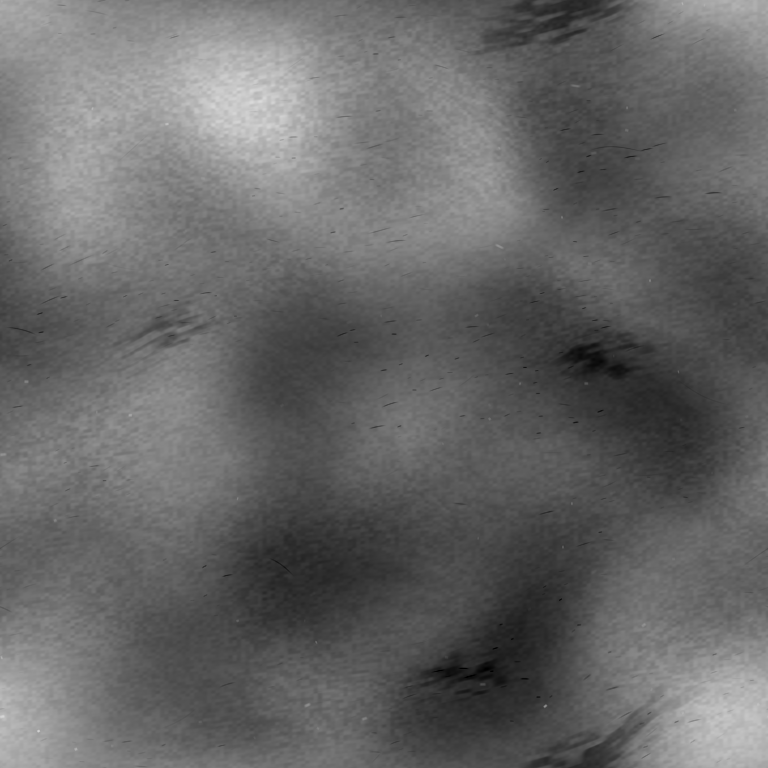
Reproduce this texture procedurally as a Shadertoy shader.

```glsl
// Tileable weathered grey hide: soft clouds, crossing fibres, feathered stains, fine cracks and pale flecks.
#define MEAN_TONE 0.405
#define CLOUD_CONTRAST 0.134
#define CLOUD_FALLOFF 1.25
#define FIBRE_CONTRAST 0.11
#define MOTTLE_CONTRAST 0.08
#define STAIN_DEPTH 0.15
#define CRACK_DEPTH 0.18
#define THREAD_DEPTH 0.1
#define FLECK_LIGHT 0.3
#define SLANT 0.2
#define BEND 0.05
#define STAINS 4

// Integer hash giving three values in 0..1
vec3 hash3(ivec2 cell, int seed) {
    uvec3 v = uvec3(ivec3(cell, seed)) * 1664525u + 1013904223u;
    v.x += v.y * v.z; v.y += v.z * v.x; v.z += v.x * v.y;
    v ^= v >> 16u;
    v.x += v.y * v.z; v.y += v.z * v.x; v.z += v.x * v.y;
    return vec3((v >> 8u) & 0xffffu) / 65535.0;
}

// Wraps a cell of a sheared lattice: grid.xy cells per tile, grid.z rows of shear
ivec2 wrapCell(ivec2 cell, ivec3 grid) {
    int turns = int(floor((float(cell.x) + 0.5) / float(grid.x)));
    cell += turns * ivec2(-grid.x, grid.z);
    cell.y -= grid.y * int(floor((float(cell.y) + 0.5) / float(grid.y)));
    return cell;
}

// Value of one lattice corner, and tiling noise that rises with slope grid.z / grid.y
float corner(ivec2 cell, ivec3 grid, int seed) { return hash3(wrapCell(cell, grid), seed).x; }
float noise(vec2 p, ivec3 grid, int seed) {
    vec3 g = vec3(grid);
    vec2 q = vec2(g.x * p.x, g.y * p.y - g.z * p.x), f = fract(q);
    ivec2 c = ivec2(floor(q));
    f = f * f * f * (f * (f * 6.0 - 15.0) + 10.0);
    float low = mix(corner(c, grid, seed), corner(c + ivec2(1, 0), grid, seed), f.x);
    float high = mix(corner(c + ivec2(0, 1), grid, seed), corner(c + ivec2(1, 1), grid, seed), f.x);
    return mix(low, high, f.y);
}

vec2 rotate(vec2 d, float angle) {
    return d * cos(angle) + vec2(d.y, -d.x) * sin(angle);
}

// Sum of whole-number plane waves, scaled to zero mean, with a longer bright tail
float clouds(vec2 p) {
    float sum = 0.0, power = 0.0;
    for (int x = 0; x <= 4; x++)
    for (int y = -4; y <= 4; y++) {
        if (x == 0 && y <= 0) continue;
        vec3 h = hash3(ivec2(x, y), 71);
        float amp = pow(length(vec2(x, y)), -CLOUD_FALLOFF) * mix(0.5, 1.0, h.y);
        sum += amp * cos(6.28319 * (dot(vec2(x, y), p) + h.x));
        power += 0.5 * amp * amp;
    }
    float level = sum * inversesqrt(power + 0.06 * sum * sum);
    return level + 0.08 * (level * level - 1.0);
}

// Scattered tapered strokes; size holds half length and half width
float strokes(vec2 p, int grid, float density, vec2 size, float spread, int seed) {
    vec2 q = p * float(grid);
    float cover = 0.0;
    for (int k = 0; k < 9; k++) {
        ivec2 c = ivec2(floor(q)) + ivec2(k % 3 - 1, k / 3 - 1);
        ivec2 id = wrapCell(c, ivec3(grid, grid, 0));
        vec3 place = hash3(id, seed), form = hash3(id, seed + 1);
        if (place.z > density) continue;
        vec2 d = rotate((q - vec2(c) - place.xy) / float(grid), SLANT + spread * (form.x - 0.5));
        d.y += 14.0 * (form.z - 0.5) * d.x * d.x;
        vec2 t = abs(d) / (size * vec2(mix(0.25, 1.0, form.y * form.y), 1.0));
        float stroke = (1.0 - smoothstep(0.3, 1.0, t.x)) * (1.0 - smoothstep(0.1, 1.0, t.y));
        cover = max(cover, stroke * mix(0.2, 1.0, form.z * form.z));
    }
    return cover;
}

// Slanted lens-shaped areas where dark feathering gathers, the first one largest
float stainAreas(vec2 p) {
    float area = 0.0;
    for (int i = 0; i < STAINS; i++) {
        vec3 h = hash3(ivec2(i, 5), 33);
        vec2 d = p - h.xy;
        d = rotate(d - round(d), 0.2 + 0.3 * h.z) / (i == 0 ? vec2(0.13, 0.04) : vec2(0.08, 0.04));
        area = max(area, exp(-dot(d, d)) * (i == 0 ? 1.0 : 0.55));
    }
    return area;
}

void mainImage(out vec4 fragColor, in vec2 fragCoord) {
    vec2 uv = fragCoord / iResolution.xy;
    // Bent coordinates keep clouds and fibres from running dead straight
    vec2 sway = vec2(noise(uv, ivec3(5, 5, 0), 1), noise(uv, ivec3(4, 4, 0), 2)) - 0.5;
    vec2 p = uv + BEND * (sway + 0.25 * (noise(uv, ivec3(13, 13, 0), 15) - 0.5));
    // Broad light and shade with a little mottling
    float tone = MEAN_TONE + CLOUD_CONTRAST * clouds(p);
    float mottle = 0.5 * noise(p, ivec3(9, 14, 2), 16) + 0.3 * noise(p, ivec3(20, 38, 6), 17)
        + 0.2 * noise(p, ivec3(40, 90, -24), 21) - 0.5;
    tone += MOTTLE_CONTRAST * mottle;
    // Fibres rise in some regions and fall in others, over a fine grain of varying roughness
    float rising = noise(p, ivec3(85, 190, 32), 4), falling = noise(p, ivec3(85, 170, -60), 5);
    float fibre = mix(rising, falling, smoothstep(0.48, 0.75, noise(uv, ivec3(5, 5, 0), 18)));
    float grain = noise(uv, ivec3(180, 256, 30), 6);
    float rough = mix(0.6, 1.3, noise(p, ivec3(8, 12, 2), 22));
    tone += FIBRE_CONTRAST * rough * (0.4 * fibre + 0.6 * grain - 0.5) * (0.45 + tone);
    // Feathered stains with ragged streaks
    float feather = 0.4 * noise(p, ivec3(18, 80, 28), 3) + 0.6 * noise(p, ivec3(42, 170, 55), 7);
    float area = stainAreas(p);
    tone -= STAIN_DEPTH * smoothstep(0.5, 1.05, feather + 0.45 * area) * smoothstep(0.02, 0.55, area);
    // Clustered cracks and a few long threads
    float cluster = smoothstep(0.45, 0.75, noise(uv, ivec3(8, 8, 0), 8));
    tone -= CRACK_DEPTH * cluster * strokes(p, 46, 0.45, vec2(0.013, 0.0015), 0.5, 9);
    tone -= THREAD_DEPTH * strokes(p, 10, 0.4, vec2(0.045, 0.0015), 1.2, 20);
    // Pale flecks: many faint dots, a few bright chips
    tone += 0.5 * FLECK_LIGHT * strokes(uv, 36, 0.05, vec2(0.006, 0.003), 1.0, 12);
    tone += FLECK_LIGHT * strokes(uv, 12, 0.06, vec2(0.01, 0.0025), 1.8, 14);
    fragColor = vec4(vec3(clamp(tone, 0.0, 1.0)), 1.0);
}
```
